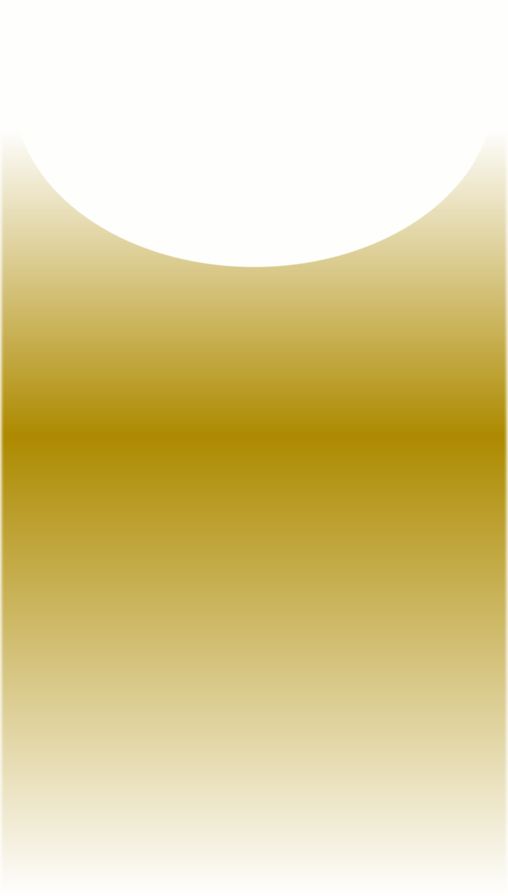
This background is drawn by a Shadertoy shader. Its source:

```glsl
// A golden horizontal band fading to white above and below, with a white bowl
// cut from its upper part. Built from two linear ramps, soft side margins
// and an approximate ellipse distance for the smooth cut.

const vec3 PAPER = vec3(0.996, 0.996, 0.994);
const vec3 GOLD = vec3(0.678, 0.541, 0.0);

// Band strength: 1 at the peak, falling linearly to 0 at bottom and top.
float bandStrength(float y, float bottom, float peak, float top) {
    float rise = (y - bottom) / (peak - bottom);
    float fall = (top - y) / (top - peak);
    return clamp(min(rise, fall), 0.0, 1.0);
}

// Fades to 0 at the left and right borders.
float sideFade(float x, float margin) {
    return smoothstep(-0.4 * margin, margin, min(x, 1.0 - x));
}

// Approximate signed distance to an ellipse, negative inside.
float ellipseDistance(vec2 p, vec2 radii) {
    float k = length(p / radii);
    float slope = length(p / (radii * radii));
    return k * (k - 1.0) / max(slope, 1e-4);
}

void mainImage(out vec4 fragColor, in vec2 fragCoord) {
    vec2 uv = fragCoord / iResolution.xy;
    vec2 canvas = vec2(iResolution.x / iResolution.y, 1.0);
    float pixel = 1.0 / iResolution.y;

    // Golden band with softened sides
    float gold = bandStrength(uv.y, 0.0, 0.513, 0.856);
    gold *= sideFade(uv.x, 0.009);

    // White bowl
    vec2 bowlCenter = vec2(0.5, 0.896);
    vec2 bowlRadii = vec2(0.472, 0.194);
    float bowl = ellipseDistance((uv - bowlCenter) * canvas, bowlRadii * canvas);
    gold *= smoothstep(-pixel, pixel, bowl);

    fragColor = vec4(mix(PAPER, GOLD, gold), 1.0);
}
```
